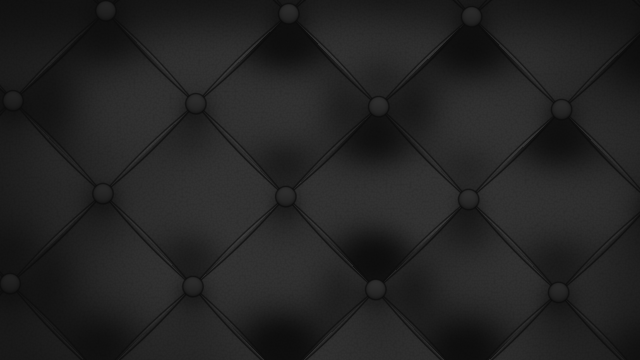
Reproduce this texture procedurally as a Shadertoy shader.

```glsl
const float PI = 3.14159265;
const float PERIOD = 0.508;              // button spacing, in canvas heights
const float TILT = 0.016;
const vec2 ANCHOR = vec2(0.794, 0.4537); // centre of one button
const float BUTTON_RADIUS = 0.027;
const float RIM_WIDTH = 0.003;
const float FOLD_WIDTH = 0.016;
const float LINE_WIDTH = 0.0013;
const float GRAIN_SCALE = 150.0;
const float GRAIN_AMOUNT = 0.018;
const vec2 LIGHT_CENTRE = vec2(0.98, 0.5);
const vec3 SHADOW = vec3(0.052);
const vec3 LEATHER = vec3(0.192);
const vec3 CREASE = vec3(0.042);
const vec3 BUTTON = vec3(0.165);

float hash(vec2 p) {
    return fract(sin(dot(p, vec2(127.1, 311.7))) * 43758.55);
}

// Distance to the nearest scattered point
float cellular(vec2 p) {
    vec2 id = floor(p), f = p - id;
    float nearest = 2.0;
    for (int y = -1; y <= 1; y++)
        for (int x = -1; x <= 1; x++) {
            vec2 o = vec2(x, y);
            vec2 jitter = vec2(hash(id + o), hash(id + o + 57.0));
            nearest = min(nearest, length(o + jitter - f));
        }
    return nearest;
}

float blob(vec2 p, vec2 centre, vec2 size) {
    vec2 d = (p - centre) / size;
    return exp(-dot(d, d));
}

// Light reaching a cushion; p runs from -1 to 1 between its corners,
// and the shadow strengths drift with the cushion's place m on the panel
float cushionLight(vec2 p, vec2 m) {
    float top = clamp(0.5 + 0.7 * m.y + 0.35 * sin(1.3 * m.x + 0.3), 0.15, 1.0);
    float bottom = clamp(0.65 - 0.5 * m.y + 0.3 * cos(2.2 * (m.x - 0.4)), 0.1, 0.95);
    float side = 0.5 * cos(PI * m.x);
    float light = 1.0 - top * blob(p, vec2(0.0, 0.68), mix(0.34, 0.54, top) * vec2(1.1, 0.8));
    light *= 1.0 - bottom * blob(p, vec2(0.0, -0.68), mix(0.34, 0.54, bottom) * vec2(1.0, 0.8));
    light *= 1.0 - abs(side) * blob(p, vec2(sign(side) * 0.62, 0.0), vec2(0.36, 0.55));
    float sway = 0.06 * sin(3.1 * p.x + 2.0 * m.y) + 0.05 * sin(4.3 * p.y + 5.0 * m.x);
    return light + sway;
}

// Lens-shaped pleat between two buttons: x = crease lines, y = inside, z = slope
vec3 pleat(float across, float along, float px) {
    float halfWidth = 0.5 * FOLD_WIDTH * sin(PI * along);
    float edge = abs(abs(across) - halfWidth);
    float line = 1.0 - smoothstep(LINE_WIDTH - 0.5 * px, LINE_WIDTH + px, edge);
    float inside = 1.0 - smoothstep(-px, px, abs(across) - halfWidth);
    return vec3(line, inside, across / FOLD_WIDTH);
}

vec3 addPleat(vec3 col, vec3 fold) {
    col *= mix(1.0, 1.05 + 0.7 * fold.z, fold.y);
    return mix(col, CREASE, 0.7 * fold.x);
}

void mainImage(out vec4 fragColor, in vec2 fragCoord) {
    float px = 1.0 / iResolution.y;
    vec2 p = fragCoord * px;

    // Diagonal lattice: buttons at integers, seams along integer lines
    float c = cos(TILT), s = sin(TILT);
    vec2 q = mat2(c, s, -s, c) * (p - ANCHOR) / PERIOD;
    vec2 lattice = vec2(q.x + q.y, q.x - q.y);
    vec2 cell = floor(lattice);
    vec2 f = lattice - cell;
    vec2 corner = lattice - floor(lattice + 0.5);
    vec2 local = vec2(f.x + f.y - 1.0, f.x - f.y);
    vec2 middle = 0.5 * vec2(cell.x + cell.y + 1.0, cell.x - cell.y);

    // Cushions under a broad pool of light, dimmer at the top edge
    float falloff = length((p - LIGHT_CENTRE) * vec2(0.85, 1.0));
    float light = cushionLight(local, middle) * (1.0 - 0.62 * smoothstep(0.25, 1.0, falloff));
    light *= 1.0 - 0.45 * smoothstep(0.8, 1.0, p.y);
    vec2 across = corner * PERIOD / sqrt(2.0);
    vec2 seam = abs(across);
    light *= 1.0 - 0.15 * exp(-min(seam.x, seam.y) / 0.012);

    // Shade gathered around each button, heavier below
    vec2 b = 0.5 * PERIOD * vec2(corner.x + corner.y, corner.x - corner.y);
    light *= 1.0 - 0.45 * blob(b, vec2(0.0, -0.018), vec2(0.055, 0.05));
    light = smoothstep(0.0, 1.0, light);
    vec3 col = mix(SHADOW, LEATHER, light);
    col += GRAIN_AMOUNT * (0.5 - cellular(p * GRAIN_SCALE)) * (0.4 + light);

    // Pleats along both diagonals
    col = addPleat(col, pleat(across.x, f.y, px));
    col = addPleat(col, pleat(-across.y, f.x, px));

    // Domed button with a dark rim
    float r = length(b);
    float rim = 1.0 - smoothstep(-px, px, r - BUTTON_RADIUS - RIM_WIDTH);
    float face = 1.0 - smoothstep(-px, px, r - BUTTON_RADIUS);
    float dome = 1.0 + 0.2 * b.y / BUTTON_RADIUS - 0.3 * pow(r / BUTTON_RADIUS, 4.0);
    float buttonLight = 1.0 - 0.3 * smoothstep(0.3, 1.0, falloff);
    col = mix(col, CREASE, 0.85 * rim);
    col = mix(col, BUTTON * dome * buttonLight, face);

    fragColor = vec4(col, 1.0);
}
```
